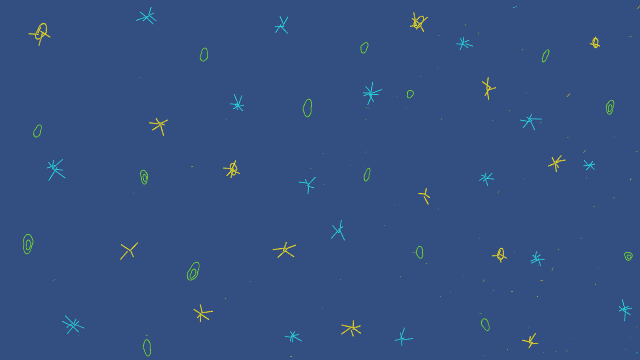
Give the GLSL for this pattern, as a WebGL 2 fragment shader.

```glsl
#version 300 es
precision highp float;

uniform vec2 u_resolution;
out vec4 outColor;

const float TAU = 6.2832;
const vec2 MARK_GRID = vec2(9.0, 5.0);
const float SPECK_CELL = 0.04;
const vec3 NIGHT_BLUE = vec3(0.20, 0.305, 0.50);
const vec3 CYAN = vec3(0.15, 0.87, 0.90);
const vec3 YELLOW = vec3(0.92, 0.85, 0.13);
const vec3 GREEN = vec3(0.44, 0.86, 0.18);

float hash(vec2 p) {
    vec3 q = fract(p.xyx * 0.1031);
    q += dot(q, q.yzx + 33.33);
    return fract((q.x + q.y) * q.z);
}

vec2 direction(float angle) {
    return vec2(cos(angle), sin(angle));
}

vec2 rotate(vec2 p, float angle) {
    vec2 d = direction(angle);
    return vec2(d.x * p.x + d.y * p.y, d.x * p.y - d.y * p.x);
}

float segmentDistance(vec2 p, vec2 a, vec2 b) {
    vec2 ab = b - a;
    return length(p - a - ab * clamp(dot(p - a, ab) / dot(ab, ab), 0.0, 1.0));
}

// Outline of an ellipse with a shaky hand
float loopDistance(vec2 p, vec2 radii, float phase) {
    radii *= 1.0 + 0.1 * sin(3.0 * atan(p.y, p.x + 0.0001) + phase);
    float level = length(p / radii);
    float slope = length(p / (radii * radii));
    return abs(level - 1.0) * (level + 0.001) / (slope + 0.001);
}

// Uneven strokes scratched out from a loose centre
float starDistance(vec2 p, vec2 seed, float arms) {
    float nearest = 10.0;
    float spin = TAU * hash(seed);
    for (float k = 0.0; k < arms; k++) {
        vec2 armSeed = seed + 5.7 * (k + 1.0);
        float angle = spin + TAU * (k + 0.7 * hash(armSeed) - 0.35) / arms;
        float reach = mix(0.45, 1.1, hash(armSeed + 2.3));
        vec2 start = 0.16 * direction(TAU * hash(armSeed + 4.1));
        nearest = min(nearest, segmentDistance(p, start, reach * direction(angle)));
    }
    return nearest;
}

// Star with a curl thrown over it now and then
float curledStarDistance(vec2 p, vec2 seed) {
    float d = starDistance(p, seed, floor(mix(4.0, 7.0, hash(seed + 1.9))));
    if (hash(seed + 8.2) > 0.65) {
        vec2 q = rotate(p - vec2(0.1, 0.15), TAU * hash(seed + 6.4));
        d = min(d, loopDistance(q, vec2(0.6, 0.3), TAU * hash(seed)));
    }
    return d;
}

// Upright loop, sometimes with a second one inside
float scribbledLoopDistance(vec2 p, vec2 seed) {
    vec2 q = rotate(p, 1.0 * hash(seed + 3.1) - 0.6);
    vec2 radii = vec2(mix(0.2, 0.38, hash(seed + 5.2)), mix(0.4, 0.75, hash(seed + 7.3)));
    float d = loopDistance(q, radii, TAU * hash(seed));
    if (hash(seed + 9.4) > 0.5) {
        d = min(d, loopDistance(q - vec2(0.04, -0.1), 0.5 * radii, 1.0));
    }
    return d;
}

float strokeCover(float d, float halfWidth, float pixel) {
    return 1.0 - smoothstep(halfWidth - 0.5 * pixel, halfWidth + 0.5 * pixel, d);
}

vec3 inkColor(float pick) {
    return pick < 0.36 ? CYAN : pick < 0.68 ? YELLOW : GREEN;
}

// Tiny dashes that gather toward the lower right
vec3 drawSpecks(vec3 color, vec2 p, vec2 position, float pixel) {
    vec2 cell = floor(p / SPECK_CELL);
    vec2 seed = cell * 1.37 + 71.0;
    float chance = 0.03 + 0.2 * position.x * position.x * mix(1.0, 0.35, position.y);
    if (hash(seed) > chance) return color;
    vec2 center = (cell + mix(vec2(0.2), vec2(0.8), vec2(hash(seed + 3.7), hash(seed + 6.1)))) * SPECK_CELL;
    vec2 dash = direction(1.6 * hash(seed + 9.3) - 0.4) * mix(0.0006, 0.006, pow(hash(seed + 12.7), 5.0));
    float cover = strokeCover(segmentDistance(p, center - dash, center + dash), 0.0007, pixel);
    vec3 ink = inkColor(1.0 - 0.85 * hash(seed + 15.9));
    return mix(color, ink, cover * mix(0.35, 1.0, hash(seed + 18.2)));
}

// Stars and loops on a jittered grid, smaller and closer to the right
vec3 drawMarks(vec3 color, vec2 p, float aspect, float pixel) {
    float grain = mix(0.7, 1.0, hash(floor(p * 280.0)));
    for (float row = 0.0; row < MARK_GRID.y; row++) {
        for (float column = 0.0; column < MARK_GRID.x; column++) {
            vec2 seed = vec2(column, row) * 3.71 + 17.0;
            vec2 jitter = 0.66 * (vec2(hash(seed + 1.3), hash(seed + 4.9)) - 0.5);
            vec2 spot = (vec2(column, row) + 0.5 + jitter) / MARK_GRID;
            vec2 center = vec2(aspect * pow(spot.x, 0.85), spot.y);
            float size = mix(0.037, 0.024, spot.x) * mix(0.8, 1.15, hash(seed + 7.7));
            vec2 q = (p - center) / size;
            if (dot(q, q) > 2.0) continue;
            float pick = fract(0.618 * (column + MARK_GRID.x * row) + 0.2);
            float d = pick < 0.36 ? starDistance(q, seed, floor(mix(5.0, 9.0, hash(seed + 2.6))))
                    : pick < 0.68 ? curledStarDistance(q, seed) : scribbledLoopDistance(q, seed);
            float halfWidth = pick < 0.36 || pick > 0.68 ? 0.0013 : 0.0017;
            color = mix(color, inkColor(pick), grain * strokeCover(d * size, halfWidth, pixel));
        }
    }
    return color;
}

void main() {
    vec2 p = gl_FragCoord.xy / u_resolution.y;
    float pixel = 1.0 / u_resolution.y;
    vec3 color = drawSpecks(NIGHT_BLUE, p, gl_FragCoord.xy / u_resolution, pixel);
    color = drawMarks(color, p, u_resolution.x / u_resolution.y, pixel);
    outColor = vec4(color, 1.0);
}
```
